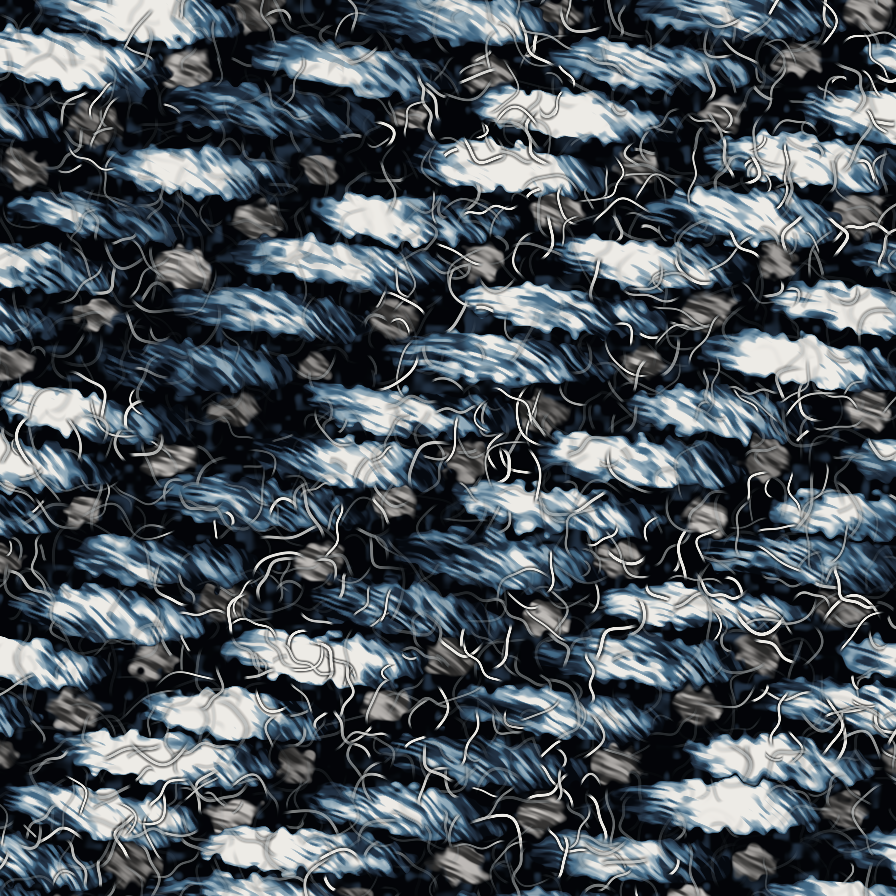
Write a Shadertoy shader that draws this texture.

```glsl
const float COLUMNS = 2.92;                 // floats across
const float ROWS = 18.1;                    // yarn rows down
const float ROW_START = 0.27;
const float TWILL_STEP = 0.257;             // shift per row, in repeats
const float TWILL_START = 0.047;
const float KNOB_OFFSET = 0.42;             // weft position after a float, in repeats
const vec2 YARN_HALF = vec2(0.122, 0.029);
const vec2 KNOB_HALF = vec2(0.032, 0.024);
const float YARN_SLOPE = 0.10;
const float TWIST_ANGLE = -0.50;
const float FRAY = 0.016;
const float WARP = 0.014;
const int FUZZ_LAYERS = 4;
const float FUZZ_GRID = 20.0;
const float FUZZ_WIDTH = 0.0014;
const float FUZZ_LENGTH = 0.037;
const vec3 INK = vec3(0.02, 0.035, 0.06);
const vec3 SLATE = vec3(0.13, 0.19, 0.26);
const vec3 DENIM = vec3(0.26, 0.41, 0.52);
const vec3 PALE = vec3(0.56, 0.66, 0.72);
const vec3 WHITE = vec3(0.93, 0.92, 0.90);
const vec3 WEFT = vec3(0.54, 0.53, 0.52);

vec3 hash3(vec2 p) {
    vec3 q = fract(p.xyx * vec3(0.1031, 0.1030, 0.0973));
    q += dot(q, q.yxz + 33.33);
    return fract((q.xxy + q.yzz) * q.zyx);
}

float noise(vec2 p) {
    vec2 i = floor(p), f = fract(p);
    f = f * f * (3.0 - 2.0 * f);
    return mix(mix(hash3(i).x, hash3(i + vec2(1, 0)).x, f.x),
               mix(hash3(i + vec2(0, 1)).x, hash3(i + vec2(1, 1)).x, f.x), f.y);
}

vec2 rotate(vec2 p, float a) {
    float c = cos(a), s = sin(a);
    return vec2(c * p.x + s * p.y, c * p.y - s * p.x);
}

// Dye ramp from deep shadow to worn cotton
vec3 dye(float tone) {
    vec3 c = mix(INK, SLATE, smoothstep(0.06, 0.24, tone));
    c = mix(c, DENIM, smoothstep(0.26, 0.42, tone));
    c = mix(c, PALE, smoothstep(0.42, 0.58, tone));
    return mix(c, WHITE, smoothstep(0.60, 0.80, tone));
}

// Fine strands that follow the twist of the yarn
float strands(vec2 p, vec3 rnd) {
    vec2 q = rotate(p, TWIST_ANGLE + 0.3 * (rnd.y - 0.5));
    q.y += 2.5 * q.x * q.x + 0.006 * noise(p * 45.0 + rnd.xz * 30.0);
    float fine = noise(q * vec2(60.0, 290.0) + rnd.xy * 60.0);
    float coarse = noise(q * vec2(30.0, 115.0) + rnd.yz * 60.0);
    return smoothstep(0.2, 0.8, 0.65 * fine + 0.35 * coarse);
}

// Offset from the nearest part in a row; also gives its random values
vec2 partOffset(vec2 uv, float row, float phase, out vec3 rnd) {
    float x = uv.x * COLUMNS - phase - TWILL_STEP * row + 0.5;
    rnd = hash3(vec2(floor(x) + 40.0, row * 3.0 + 20.0 + phase * 7.0));
    vec2 jitter = (rnd.xy - 0.5) * vec2(0.028, 0.012);
    float y = uv.y - (row + 0.5 + ROW_START) / ROWS;
    return vec2((fract(x) - 0.5) / COLUMNS, y) - jitter;
}

// Grey weft seen between two floats
void addKnob(inout vec3 col, vec2 p, vec2 fray, vec3 rnd) {
    vec2 q = (p + fray) / (KNOB_HALF * mix(0.75, 1.1, rnd.z));
    float body = 1.0 - pow(dot(q, q), 1.4);
    vec3 weft = WEFT * mix(0.35, 1.35, strands(p, rnd.zxy)) * mix(0.7, 1.1, rnd.x);
    col = mix(col, weft, smoothstep(0.0, 0.7, body));
}

// Indigo float with a worn crown
void addYarn(inout vec3 col, vec2 p, vec2 fray, vec3 rnd, float shade) {
    p.y += YARN_SLOPE * p.x;
    vec2 q = (p + fray) / (YARN_HALF * mix(vec2(0.88), vec2(1.05), rnd.yx));
    float body = 1.0 - pow(abs(q.x), 2.6) - q.y * q.y;
    float height = pow(max(body, 0.0), 0.42);
    float crown = (q.x - mix(-0.45, 0.2, rnd.x)) * 1.6;
    float wear = exp(-crown * crown) * mix(0.2, 1.0, rnd.z);
    float patchy = noise(p * vec2(26.0, 55.0) + rnd.zx * 40.0) - 0.5;
    float tone = 0.0 + 0.54 * strands(p, rnd) + 0.92 * wear + 0.45 * patchy;
    col = mix(col, dye(height * tone * shade), smoothstep(0.0, 0.12, body));
}

// Loose curled fibres on a jittered grid: x is light, y is contact shadow
vec2 fuzz(vec2 uv, float layer, float px) {
    vec2 g = uv * FUZZ_GRID + layer * 17.37, result = vec2(0.0);
    for (int j = -1; j <= 1; j++)
    for (int i = -1; i <= 1; i++) {
        vec2 id = floor(g) + vec2(i, j);
        vec3 place = hash3(id + layer * 61.0 + 9.0);
        vec3 form = hash3(id + layer * 61.0 + 207.0);
        vec2 p = rotate((g - id - place.xy) / FUZZ_GRID, place.z * 6.2832);
        float reach = FUZZ_LENGTH * mix(0.25, 1.0, form.x);
        float bend = (form.y - 0.5) * 1.6 / reach;
        float pitch = mix(70.0, 210.0, place.x), wave = p.x * pitch + form.z * 40.0;
        float slope = 2.0 * bend * p.x + 0.0025 * pitch * cos(wave);
        float curve = bend * p.x * p.x + 0.0025 * sin(wave);
        float d = abs(p.y - curve) / sqrt(1.0 + slope * slope);
        float width = FUZZ_WIDTH * mix(0.7, 1.3, place.y);
        float line = 1.0 - smoothstep(max(width - px, 0.0), width + px, d);
        float halo = 1.0 - smoothstep(width, width * 3.5, d);
        float fade = 1.0 - smoothstep(0.7, 1.0, abs(p.x) / reach);
        fade *= mix(0.08, 1.25, form.z * form.z);
        result = max(result, vec2(line, halo) * fade);
    }
    return result;
}

void mainImage(out vec4 fragColor, in vec2 fragCoord) {
    vec2 uv = fragCoord / iResolution.y;
    float px = 0.5 / iResolution.y;
    vec2 fray = FRAY * (vec2(noise(uv * 95.0), noise(uv * 95.0 + 91.0)) - 0.5);
    vec2 cloth = uv + WARP * (vec2(noise(uv * 7.0), noise(uv * 7.0 + 37.0)) - 0.5);
    float shade = mix(0.68, 1.5, noise(uv * 5.0 + 71.0));
    vec3 col = mix(INK * 0.5, SLATE, smoothstep(0.6, 1.0, noise(uv * 90.0 + 13.0)));

    // Weave: knobs lie under the floats
    float row = floor(cloth.y * ROWS - ROW_START);
    vec3 rnd;
    for (float r = -1.0; r <= 1.0; r++) {
        vec2 p = partOffset(cloth, row + r, TWILL_START + KNOB_OFFSET, rnd);
        addKnob(col, p, fray, rnd);
    }
    for (float r = 1.0; r >= -1.0; r--) {
        vec2 p = partOffset(cloth, row + r, TWILL_START, rnd);
        addYarn(col, p, fray, rnd, shade);
    }

    // Fuzz gathers in clumps
    float clump = mix(0.25, 1.1, smoothstep(0.25, 0.65, noise(uv * 8.0 + 5.0)));
    for (int k = 0; k < FUZZ_LAYERS; k++) {
        vec2 f = min(fuzz(uv, float(k), px) * clump, 1.0);
        col = mix(col * (1.0 - 0.6 * f.y), mix(PALE, WHITE, sqrt(f.x)), f.x);
    }
    fragColor = vec4(col, 1.0);
}
```
